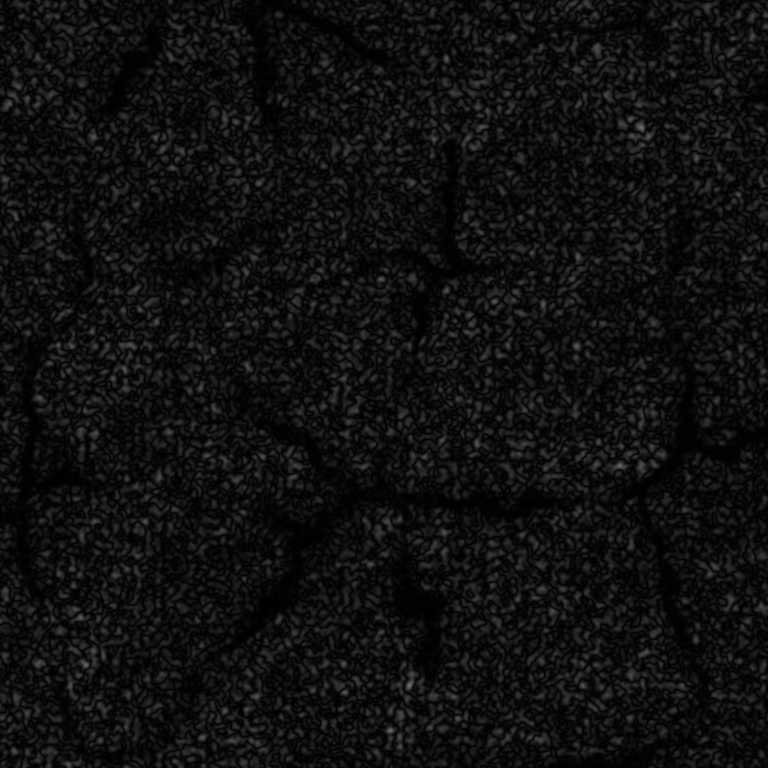
Reproduce this texture procedurally as a Shadertoy shader.

```glsl
// Dark asphalt: fine charcoal grain split by soft, wandering black cracks.
// Grain is the absolute value of two noise octaves, so its zero lines become
// thin seams; cracks follow the borders of a warped Voronoi diagram.

#define GRAIN_SCALE 70.0    // grain lattice cells per canvas height
#define GRAIN_GAIN 0.41     // grain brightness
#define FINE_SHARE 0.55     // weight of the finer grain octave
#define MOTTLE 0.55         // slow brightness variation
#define PLATE_SCALE 3.3     // cracked plates per canvas height
#define PLATE_JITTER 0.85   // irregularity of the plates
#define CRACK_WIDTH 0.013   // half width of the widest cracks
#define CRACK_WARP 0.055    // sideways wander of the cracks
#define CRACK_DEPTH 0.88    // darkness inside a crack
#define HALO_WIDTH 0.05     // reach of the dim zone beside a crack
#define HALO_DEPTH 0.22     // darkness of that zone

vec2 hash22(vec2 p) {
    vec3 q = fract(p.xyx * vec3(0.1031, 0.1030, 0.0973));
    q += dot(q, q.yzx + 33.33);
    return fract((q.xx + q.yz) * q.zy);
}

float cornerSlope(vec2 cell, vec2 offset) {
    return dot(hash22(cell) * 2.0 - 1.0, offset);
}

// Signed gradient noise, roughly -0.6 to 0.6
float gradientNoise(vec2 p) {
    vec2 i = floor(p), f = fract(p);
    vec2 u = f * f * f * (f * (f * 6.0 - 15.0) + 10.0);
    vec2 e = vec2(1.0, 0.0);
    float low = mix(cornerSlope(i, f), cornerSlope(i + e, f - e), u.x);
    float high = mix(cornerSlope(i + e.yx, f - e.yx), cornerSlope(i + 1.0, f - 1.0), u.x);
    return mix(low, high, u.y);
}

vec2 plateSeed(vec2 cell) {
    return 0.5 + PLATE_JITTER * (hash22(cell + 17.0) - 0.5);
}

// Distance to the nearest Voronoi border, in cells
float plateBorder(vec2 p) {
    vec2 i = floor(p), f = fract(p);
    vec2 nearestCell = vec2(0.0), nearest = vec2(8.0);
    for (int y = -1; y <= 1; y++)
    for (int x = -1; x <= 1; x++) {
        vec2 cell = vec2(x, y);
        vec2 r = cell + plateSeed(i + cell) - f;
        if (dot(r, r) < dot(nearest, nearest)) {
            nearest = r;
            nearestCell = cell;
        }
    }
    float border = 8.0;
    for (int y = -2; y <= 2; y++)
    for (int x = -2; x <= 2; x++) {
        vec2 cell = nearestCell + vec2(x, y);
        vec2 r = cell + plateSeed(i + cell) - f;
        vec2 gap = r - nearest;
        if (dot(gap, gap) > 0.0001)
            border = min(border, dot(0.5 * (r + nearest), normalize(gap)));
    }
    return border;
}

// Brightness left after cracks and their halos: 1 on open plates
float crackShade(vec2 uv) {
    vec2 warp = vec2(gradientNoise(uv * 9.0 + 3.7), gradientNoise(uv * 9.0 + 51.3));
    warp += 0.45 * vec2(gradientNoise(uv * 24.0 + 80.1), gradientNoise(uv * 24.0 + 29.6));
    float d = plateBorder((uv + CRACK_WARP * warp) * PLATE_SCALE) / PLATE_SCALE;

    // Cracks swell, thin out and fade along their length
    float strength = smoothstep(-0.28, 0.16, gradientNoise(uv * 5.0 + 12.4));
    float width = CRACK_WIDTH * (0.35 + 0.65 * strength);
    float core = strength * (1.0 - smoothstep(0.3 * width, 1.3 * width, d));
    float halo = strength * (1.0 - smoothstep(0.0, HALO_WIDTH, d));
    return (1.0 - CRACK_DEPTH * core) * (1.0 - HALO_DEPTH * halo);
}

void mainImage(out vec4 fragColor, in vec2 fragCoord) {
    vec2 uv = fragCoord / iResolution.y;

    // Grain: the second octave is turned to hide the lattice
    vec2 p = uv * GRAIN_SCALE;
    vec2 turned = mat2(0.8, 0.6, -0.6, 0.8) * p * 1.9 + 7.3;
    float n = gradientNoise(p) + FINE_SHARE * gradientNoise(turned);

    // Folding the noise leaves dark seams, softened to the pixel size
    float soft = 0.2 * fwidth(n);
    float grain = sqrt(n * n + soft * soft);

    // Slow mottling over the plates
    float mottle = 1.0 + MOTTLE * (gradientNoise(uv * 6.0 + 40.0) + gradientNoise(uv * 21.0 + 9.0));

    float grey = GRAIN_GAIN * grain * mottle * crackShade(uv);
    fragColor = vec4(vec3(grey), 1.0);
}
```
